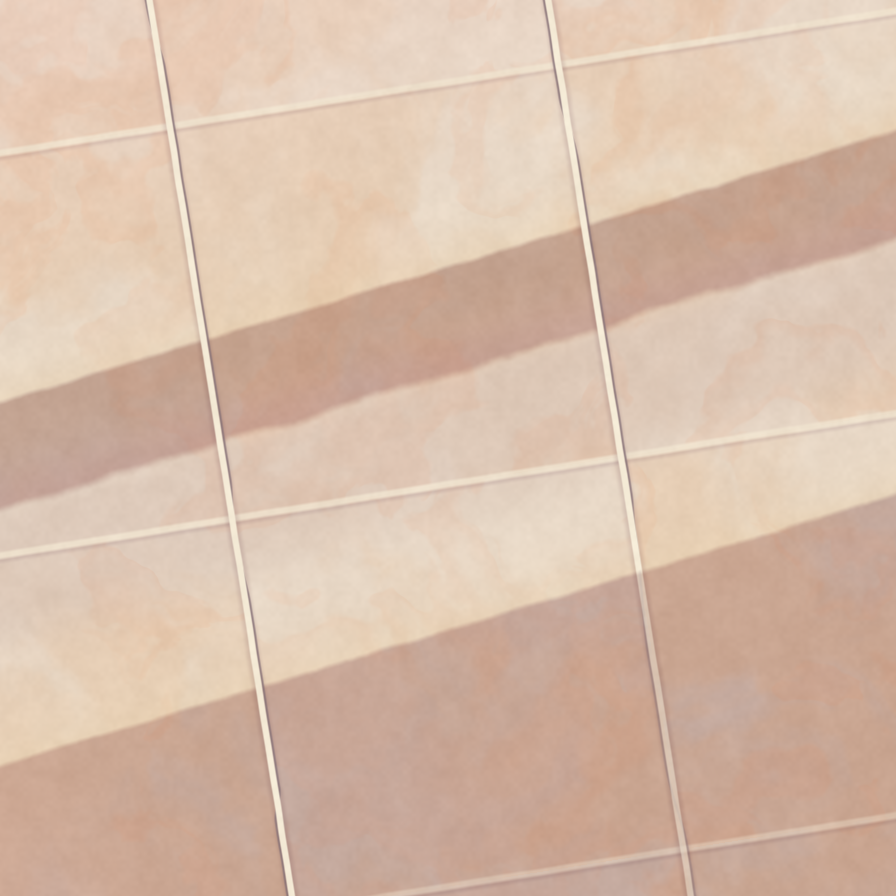
Give the GLSL for this texture, as a Shadertoy shader.

```glsl
float hash(vec2 p) {
    vec3 q = fract(vec3(p.xyx) * 0.1031);
    q += dot(q, q.yzx + 33.33);
    return fract((q.x + q.y) * q.z);
}

float noise(vec2 p) {
    vec2 cell = floor(p), f = fract(p);
    f = f * f * (3.0 - 2.0 * f);
    return mix(mix(hash(cell), hash(cell + vec2(1, 0)), f.x),
               mix(hash(cell + vec2(0, 1)), hash(cell + vec2(1, 1)), f.x), f.y);
}

float fbm(vec2 p) {
    float sum = 0.0, amp = 0.5;
    for (int i = 0; i < 5; i++) {
        sum += amp * noise(p);
        p = mat2(1.6, 1.2, -1.2, 1.6) * p + 7.3;
        amp *= 0.5;
    }
    return sum;
}

// Soft-edged line of the given half width
float stroke(float d, float halfWidth, float soft) {
    return 1.0 - smoothstep(halfWidth - soft, halfWidth + soft, abs(d));
}

// Signed distance to the nearest integer line, scaled by the spacing
float gridDistance(float t, float spacing) {
    return (fract(t + 0.5) - 0.5) * spacing;
}

void mainImage(out vec4 fragColor, in vec2 fragCoord) {
    vec2 uv = fragCoord / iResolution.xy;
    float soft = max(0.0013, 0.8 / iResolution.y);

    // Slanted tile grid
    vec2 grid = vec2((uv.x + 0.159 * uv.y - 0.326) / 0.445,
                     (uv.y - 0.159 * uv.x - 0.380) / 0.449);
    vec2 tile = floor(grid);
    float tileSeed = hash(tile + 21.0);

    // Watercolour mottling, shifted from tile to tile
    vec2 p = uv + 9.0 * vec2(tileSeed, hash(tile + 47.0));
    vec2 warp = vec2(fbm(p * 5.0), fbm(p * 5.0 + 31.0)) - 0.5;
    float wash = fbm(p * 5.0 + warp * 2.0);
    float blotch = fbm(p * 7.0 + warp * 3.0 + 13.0);
    float bloom = smoothstep(0.50, 0.56, blotch) * smoothstep(0.76, 0.56, blotch);
    float fibre = fbm(uv * vec2(38.0, 30.0) + 17.0) - 0.48;
    float grain = noise(uv * 210.0) + noise(uv * 95.0 + 5.0) - 1.0;

    // Diagonal shadows: a band and the lower area
    float slope = uv.y - 0.303 * uv.x;
    float wobble = 0.005 * (fbm(uv * 30.0) - 0.5);
    float raggedEdge = 0.430 + 0.016 * (fbm(uv * 18.0 + 3.0) - 0.5);
    float band = smoothstep(raggedEdge - 0.006, raggedEdge + 0.007, slope)
               * smoothstep(0.555, 0.547, slope + wobble);
    float lower = smoothstep(0.149, 0.141, slope + wobble);
    float shadow = max(band, lower);

    // Sunlit stone, rosy at the top and greyer under the band
    vec3 lit = mix(vec3(0.90, 0.805, 0.71), vec3(0.91, 0.85, 0.785),
                   smoothstep(0.32, 0.58, wash));
    float between = smoothstep(0.23, 0.33, slope) * smoothstep(0.45, 0.41, slope);
    lit = mix(lit, vec3(0.86, 0.78, 0.72), between * 0.8);
    lit = mix(lit, vec3(0.915, 0.81, 0.75), smoothstep(0.60, 0.95, slope) * 0.5);
    lit += bloom * vec3(0.0, -0.025, -0.035);

    // Warm light along the upper side of each shadow
    float glow = exp(-max(slope - 0.551, 0.0) * 24.0) * step(0.5, slope)
               + exp(-max(slope - 0.145, 0.0) * 24.0) * step(slope, 0.4);
    lit = mix(lit, vec3(0.91, 0.82, 0.69), glow * 0.55);

    // Shaded stone: tan above, mauve along the lower side of the band
    vec3 shade = mix(vec3(0.79, 0.65, 0.57), vec3(0.77, 0.665, 0.62),
                     smoothstep(0.36, 0.62, wash));
    shade = mix(shade, vec3(0.83, 0.68, 0.60), smoothstep(0.35, 0.0, uv.x + uv.y) * 0.5);
    shade = mix(shade, vec3(0.76, 0.63, 0.55), band * smoothstep(0.44, 0.52, slope) * 0.7);
    shade = mix(shade, vec3(0.76, 0.62, 0.58), band * smoothstep(0.49, 0.43, slope) * 0.6);
    shade += bloom * vec3(0.008, -0.013, -0.022);
    vec3 color = mix(lit, shade, shadow);

    // Grout: steep joints with a dark rim, shallow joints with a faint one
    float handDrawn = 0.0007 * (noise(uv * 30.0) - 0.5);
    float steep = gridDistance(grid.x, 0.445) + handDrawn;
    float shallow = gridDistance(grid.y, 0.449) + handDrawn;
    float side = mix(-1.0, 1.0, smoothstep(0.40, 0.60, noise(vec2(uv.y * 5.0, round(grid.x) + 8.0))));
    float fade = 1.0 - 0.45 * lower * smoothstep(0.4, 0.9, grid.x);

    color = mix(color, color * vec3(0.84, 0.80, 0.84), 0.45 * stroke(shallow + 0.006, 0.002, 0.003));
    color = mix(color, vec3(0.94, 0.89, 0.81),
                mix(0.85, 0.40, lower) * stroke(shallow, 0.0036, soft + 0.0008));
    color = mix(color, color * vec3(0.82, 0.77, 0.80), 0.5 * stroke(steep, 0.007, 0.004));
    color = mix(color, vec3(0.53, 0.45, 0.47),
                0.8 * fade * stroke(steep - side * 0.0047, 0.0014, soft));
    color = mix(color, vec3(0.96, 0.92, 0.84), fade * stroke(steep, 0.0036, soft));

    // Fibres and grain of the paper
    color += fibre * vec3(0.035, 0.045, 0.050) + grain * 0.014;
    fragColor = vec4(clamp(color, 0.0, 1.0), 1.0);
}
```
